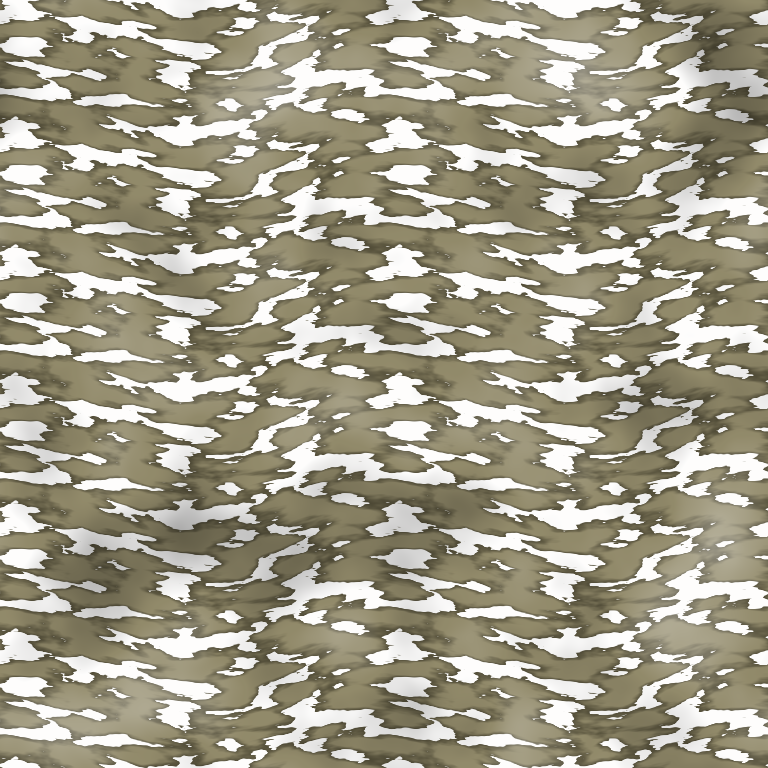
Write a WebGL 1 fragment shader that draws this pattern.

```glsl
precision highp float;
// Camouflage of torn white flecks on khaki ground, repeated 2 across by 6 down.
// Each fleck is a thresholded, bent fractal gradient noise; the ground darkens
// towards its rim, and broad wrapping clouds fade and stain the whole cloth.

uniform vec2 u_resolution;

const float TAU = 6.2831853;
const vec2 REPEATS = vec2(2.0, 6.0);
const float FLECK_CELLS = 7.0;
const float CLOUD_CELLS = 5.0;
const float FLECK_LEVEL = 0.145;
const float FLECK_GAIN = 0.5;
const float SHADOW_GAIN = 0.25;

const vec3 WHITE = vec3(0.995, 0.993, 0.99);
const vec3 KHAKI = vec3(0.57, 0.54, 0.415);
const vec3 RIM = vec3(0.33, 0.31, 0.225);

// Unit gradient of a lattice point, wrapped to the period
vec2 latticeGradient(vec2 cell, float period, float seed) {
  cell = mod(cell, period);
  float h = fract(sin(dot(cell, vec2(127.1, 311.7)) + seed * 74.7) * 43758.5);
  return vec2(cos(TAU * h), sin(TAU * h));
}

// Gradient noise that repeats every period cells
float gradientNoise(vec2 p, float period, float seed) {
  vec2 i = floor(p);
  vec2 f = p - i;
  vec2 w = f * f * f * (f * (f * 6.0 - 15.0) + 10.0);
  vec2 e = vec2(1.0, 0.0);
  float a = dot(latticeGradient(i, period, seed), f);
  float b = dot(latticeGradient(i + e.xy, period, seed), f - e.xy);
  float c = dot(latticeGradient(i + e.yx, period, seed), f - e.yx);
  float d = dot(latticeGradient(i + e.xx, period, seed), f - e.xx);
  return mix(mix(a, b, w.x), mix(c, d, w.x), w.y);
}

// Four octaves over the unit square, wrapping at its borders
float fractalNoise(vec2 p, float cells, float gain, float seed) {
  float sum = 0.0;
  float amplitude = 1.0;
  for (int octave = 0; octave < 4; octave++) {
    sum += amplitude * gradientNoise(p * cells, cells, seed);
    cells *= 2.0;
    amplitude *= gain;
    seed += 1.0;
  }
  return sum;
}

// Fleck height: falls to the right in the left half, rises in the right half
float fleckField(vec2 p, float gain) {
  vec2 warp = vec2(gradientNoise(p * 4.0, 4.0, 21.0),
                   gradientNoise(p * 4.0, 4.0, 22.0));
  vec2 bent = p + 0.05 * warp - vec2(0.0, 0.1 * cos(TAU * p.x));
  return fractalNoise(bent, FLECK_CELLS, gain, 3.0);
}

// Khaki that deepens close to the flecks
vec3 groundColor(float depth) {
  return mix(RIM, KHAKI, smoothstep(-0.04, 0.33, depth));
}

// Pale fading where the cloud is positive, dark staining where it is negative
vec3 weather(vec3 color, float cloud) {
  color = mix(color, WHITE, 0.48 * max(cloud, 0.0));
  return color * (1.0 - 0.5 * max(-cloud - 0.03, 0.0));
}

void main() {
  vec2 uv = gl_FragCoord.xy / u_resolution;
  vec2 tile = uv * REPEATS;
  vec2 pixel = REPEATS / u_resolution;

  // Flecks, with the edge smoothed over about one pixel
  float height = fleckField(tile, FLECK_GAIN);
  vec2 slope = vec2(fleckField(tile + vec2(pixel.x, 0.0), FLECK_GAIN),
                    fleckField(tile + vec2(0.0, pixel.y), FLECK_GAIN)) - height;
  float blur = max(0.6 * length(slope), 0.0001);
  float fleck = smoothstep(-blur, blur, height - FLECK_LEVEL);

  // A smoother copy of the field softens the shadow around them
  float shadow = mix(height, fleckField(tile, SHADOW_GAIN), 0.5);
  vec3 color = mix(groundColor(FLECK_LEVEL - shadow), WHITE, fleck);

  // Clouds span the canvas, so every repeat weathers differently
  float cloud = fractalNoise(uv, CLOUD_CELLS, 0.4, 40.0);
  gl_FragColor = vec4(weather(color, cloud), 1.0);
}
```
